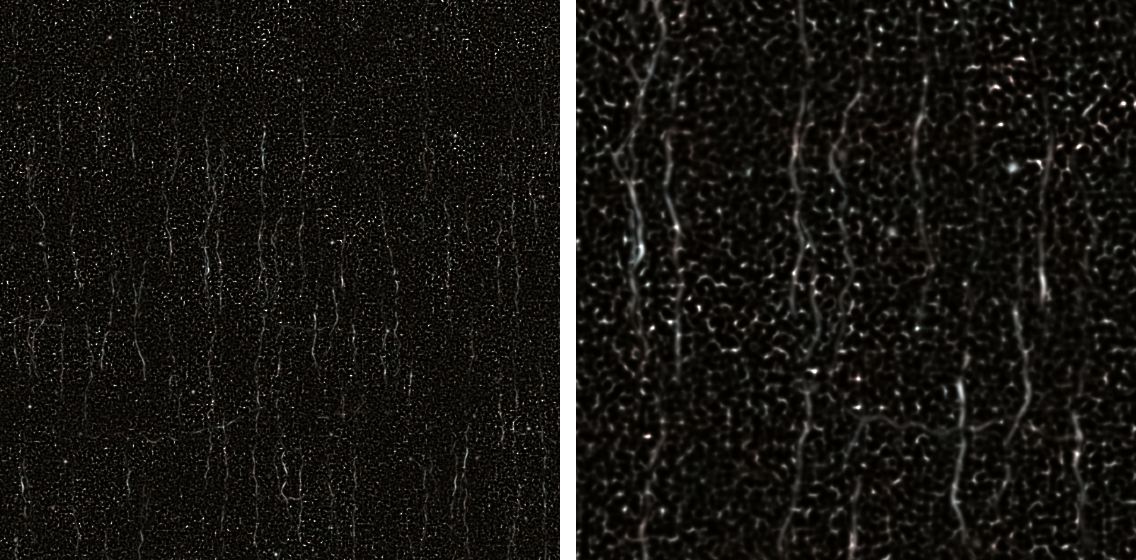
Left: the whole. Right: its middle third, enlarged.
Write a three.js fragment shader that draws this texture.

```glsl
#define GRAIN_SCALE 178.0
#define GRAIN_LEVEL 0.041
#define GRAIN_CONTRAST 1.08
#define CRACK_LAYERS 4
#define CRACK_WIDTH 0.0018
#define CRACK_GLOW 0.27
#define LINK_GLOW 0.20
#define FLECK_CELLS 24.0
#define FLECK_RADIUS 0.0028
#define SHADE_TINT vec3(0.006, -0.001, -0.013)

varying vec2 vUv;

float hash(vec2 p) {
  vec3 q = fract(vec3(p.xyx) * 0.1031);
  q += dot(q, q.yzx + 33.33);
  return fract((q.x + q.y) * q.z);
}

float cornerSlope(vec2 corner, vec2 offset) {
  float angle = 6.2831853 * hash(corner);
  return dot(vec2(cos(angle), sin(angle)), offset);
}

float gradientNoise(vec2 p) {
  vec2 i = floor(p);
  vec2 f = p - i;
  vec2 u = f * f * f * (f * (f * 6.0 - 15.0) + 10.0);
  vec2 e = vec2(1.0, 0.0);
  float low = mix(cornerSlope(i, f), cornerSlope(i + e, f - e), u.x);
  float high = mix(cornerSlope(i + e.yx, f - e.yx), cornerSlope(i + 1.0, f - 1.0), u.x);
  return mix(low, high, u.y);
}

// Dense speckle with a long bright tail, gathered in loose clusters
float grain(vec2 p) {
  float coarse = gradientNoise(p * GRAIN_SCALE);
  float fine = gradientNoise(p.yx * GRAIN_SCALE * 1.3 + 37.4);
  float cluster = gradientNoise(p * 9.0 + 5.2) + 0.7 * gradientNoise(p * 27.0 + 8.6);
  float contrast = 1.0 + 0.4 * cluster + 0.16 * (p.y - 0.5);
  return GRAIN_LEVEL * exp(GRAIN_CONTRAST * contrast * (coarse + fine) / 0.35);
}

// Broken, beaded lines running along y, one per column
float crack(vec2 p, float columns, float seed) {
  float id = floor(p.x * columns);
  float key = id * 7.31 + seed;
  float bend = 0.32 * gradientNoise(vec2(key, p.y * 3.5))
             + 0.16 * gradientNoise(vec2(key + 40.0, p.y * 13.0))
             + 0.08 * gradientNoise(vec2(key + 60.0, p.y * 48.0));
  float centre = 0.5 + 0.3 * (hash(vec2(id, seed)) - 0.5) + bend;
  float d = (fract(p.x * columns) - centre) / columns;
  float line = exp(-d * d / (CRACK_WIDTH * CRACK_WIDTH));
  float presence = smoothstep(-0.08, 0.3, gradientNoise(vec2(key + 80.0, p.y * 4.5)));
  float beads = max(0.05, 0.65 + 1.5 * gradientNoise(vec2(key + 120.0, p.y * 95.0))
                               + 0.8 * gradientNoise(vec2(key + 140.0, p.y * 31.0)));
  float flare = smoothstep(0.25, 0.5, gradientNoise(vec2(key + 160.0, p.y * 11.0)));
  return line * presence * beads * (1.0 + 2.2 * flare);
}

// Sparse round flecks, mostly faint and a few bright
float flecks(vec2 p) {
  vec2 cell = floor(p * FLECK_CELLS);
  vec2 jitter = vec2(hash(cell + 11.0), hash(cell + 71.0));
  vec2 d = (fract(p * FLECK_CELLS) - mix(vec2(0.15), vec2(0.85), jitter)) / FLECK_CELLS;
  float glow = pow(hash(cell + 131.0), 16.0);
  return glow * exp(-dot(d, d) / (FLECK_RADIUS * FLECK_RADIUS));
}

void main() {
  float light = grain(vUv);

  // Upright cracks fade into the speckle near the top
  float cracks = 0.0;
  for (int i = 0; i < CRACK_LAYERS; i++) {
    float layer = float(i);
    cracks = max(cracks, crack(vUv, 7.0 + 2.3 * layer, 17.7 + 230.0 * layer));
  }
  float fade = mix(1.0, 0.35, smoothstep(0.68, 0.86, vUv.y));
  light += CRACK_GLOW * cracks * fade;

  // Fainter cross links
  float linkArea = smoothstep(-0.1, 0.2, gradientNoise(vUv * 5.0 + 3.7));
  light += LINK_GLOW * crack(vUv.yx, 6.0, 1311.3) * linkArea * fade;

  light += 0.95 * flecks(vUv);

  // Warm shadows, neutral highlights and faint red to green drift
  float drift = gradientNoise(vUv * 28.0 + 19.1);
  vec3 hue = 1.0 + 0.3 * drift * vec3(0.6, -0.2, -0.4);
  vec3 color = light * hue + SHADE_TINT;
  gl_FragColor = vec4(clamp(color, 0.0, 1.0), 1.0);
}
```
